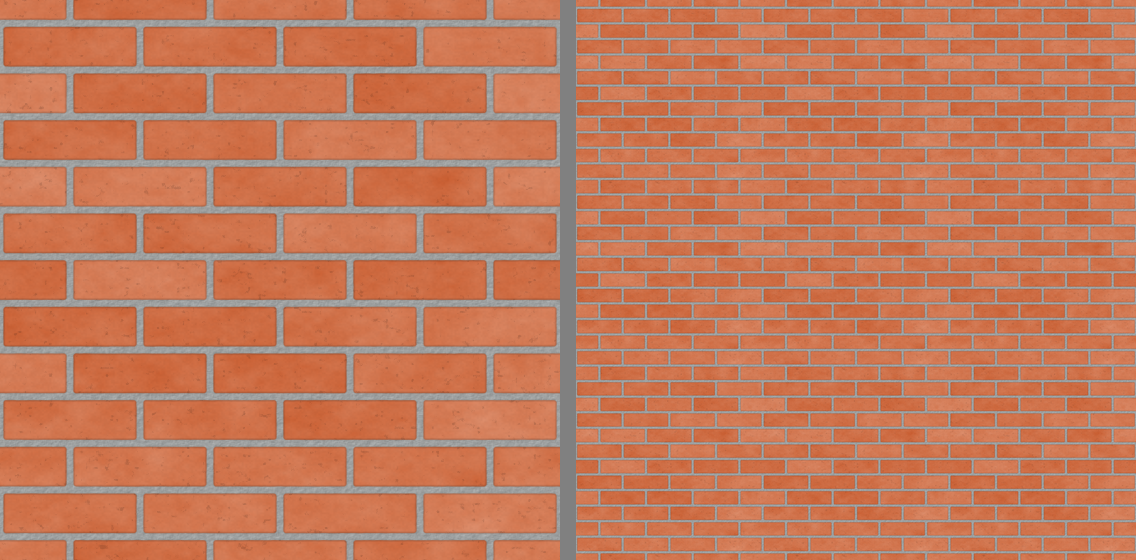
Left: one tile. Right: repeated 3 by 3.
A WebGL 2 fragment shader for this texture:

```glsl
#version 300 es
precision highp float;

uniform vec2 u_resolution;
out vec4 fragColor;

const vec2 GRID = vec2(4.0, 12.0);               // bricks across, courses up
const vec2 BRICK_HALF = vec2(0.1188, 0.0354);
const float CORNER_RADIUS = 0.005;
const vec3 CLAY_DEEP = vec3(0.80, 0.405, 0.24);
const vec3 CLAY_PALE = vec3(0.86, 0.555, 0.425);
const vec3 MORTAR = vec3(0.62, 0.63, 0.63);

float hash(vec2 p) {
    return fract(sin(dot(p, vec2(127.1, 311.7))) * 43758.5453);
}

// Value noise that wraps after a whole number of cells
float noise(vec2 uv, vec2 period, float seed) {
    vec2 p = uv * period;
    vec2 i = floor(p);
    vec2 f = fract(p);
    f = f * f * (3.0 - 2.0 * f);
    vec2 a = mod(i, period) + seed;
    vec2 b = mod(i + 1.0, period) + seed;
    return mix(mix(hash(a), hash(vec2(b.x, a.y)), f.x),
               mix(hash(vec2(a.x, b.y)), hash(b), f.x), f.y);
}

float fbm(vec2 uv, vec2 period, float seed) {
    float sum = 0.0;
    float weight = 0.5;
    for (int octave = 0; octave < 4; octave++) {
        sum += weight * noise(uv, period, seed);
        period *= 2.0;
        seed += 17.0;
        weight *= 0.5;
    }
    return sum / 0.9375;
}

float roundedBox(vec2 p, vec2 halfSize, float radius) {
    vec2 q = abs(p) - halfSize + radius;
    return length(max(q, 0.0)) + min(max(q.x, q.y), 0.0) - radius;
}

// Clay with its own tone, soft clouds, fine grain and darkened rim
vec3 brickColor(vec2 uv, vec2 id, float dist) {
    float seed = floor(hash(id + 5.3) * 60.0);
    float tone = 0.12 + 0.62 * pow(hash(id + 2.7), 1.4);
    float clouds = fbm(uv, vec2(14.0, 22.0), seed) - 0.5;
    float mottle = fbm(uv, vec2(60.0, 84.0), 31.0) - 0.5;
    float grain = noise(uv, vec2(300.0), 9.0) - 0.5;
    vec3 color = mix(CLAY_DEEP, CLAY_PALE, tone + 0.75 * clouds + 0.35 * mottle);
    color *= 1.0 + 0.035 * grain;
    float pits = smoothstep(0.66, 0.85, fbm(uv, vec2(110.0, 140.0), 47.0));
    color *= 1.0 - 0.12 * pits;
    return color * (1.0 - 0.16 * smoothstep(-0.0045, 0.0, dist));
}

// Sandy joint, lit from the upper left
vec3 mortarColor(vec2 uv, float dist) {
    vec2 stepToLight = vec2(-0.0018, 0.0018);
    vec2 period = vec2(120.0, 150.0);
    float relief = fbm(uv, period, 71.0) - fbm(uv + stepToLight, period, 71.0);
    float grain = noise(uv, vec2(280.0), 23.0) - 0.5;
    float contact = 1.0 - smoothstep(0.0, 0.0025, dist);
    return MORTAR * (1.0 + 0.28 * relief + 0.07 * grain - 0.07 * contact);
}

void main() {
    vec2 uv = gl_FragCoord.xy / u_resolution;

    // Running bond: even courses shift by half a brick
    vec2 p = uv * GRID + vec2(0.0, 0.5);
    p.x += 0.5 * (1.0 - mod(floor(p.y), 2.0));
    vec2 id = mod(floor(p), GRID);
    vec2 local = (fract(p) - 0.5) / GRID;

    float wobble = 0.0008 * (fbm(uv, vec2(90.0), 3.0) - 0.5);
    float dist = roundedBox(local, BRICK_HALF, CORNER_RADIUS) + wobble;
    float edge = 0.8 / min(u_resolution.x, u_resolution.y);
    float joint = smoothstep(-edge, edge, dist);

    vec3 color = mix(brickColor(uv, id, dist), mortarColor(uv, dist), joint);
    fragColor = vec4(color, 1.0);
}
```
